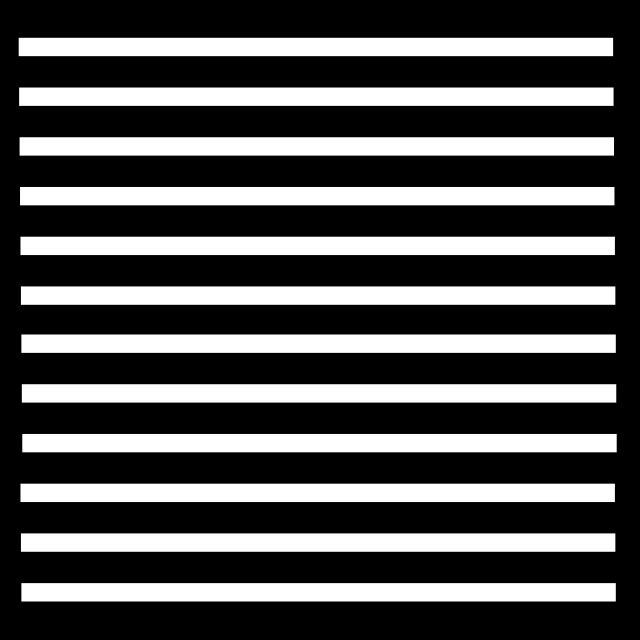
Give the GLSL for this pattern, as a WebGL 1 fragment shader.

```glsl
precision highp float;

uniform vec2 u_resolution;

const float BAR_COUNT = 12.0;
const float BAR_PITCH = 0.0777;
const vec2 BAR_SIZE = vec2(0.9288, 0.0287);
const vec2 FIRST_BAR = vec2(0.0334, 0.0745); // left end, centre height
const float ROW_DRIFT = -0.0007;
const vec3 INK = vec3(1.0);
const vec3 GROUND = vec3(0.0);

// Left end and centre height of a row, with its small misregistrations
vec2 barAnchor(float row) {
    float sideStep = 0.0035 * step(2.5, row);
    float tightGap = 0.0026 * step(5.5, row);
    return FIRST_BAR + vec2(ROW_DRIFT * row + sideStep, BAR_PITCH * row - tightGap);
}

// Share of a pixel-wide span lying inside an interval
float spanCoverage(float x, float center, float width, float pixel) {
    return clamp((0.5 * width - abs(x - center)) / pixel + 0.5, 0.0, 1.0);
}

float barCoverage(vec2 p, vec2 anchor, vec2 size, vec2 pixel) {
    float across = spanCoverage(p.x, anchor.x + 0.5 * size.x, size.x, pixel.x);
    float down = spanCoverage(p.y, anchor.y, size.y, pixel.y);
    return across * down;
}

void main() {
    vec2 pixel = 1.0 / u_resolution;
    vec2 p = gl_FragCoord.xy * pixel;

    // Nearest row, limited to the stack of bars
    float row = floor((p.y - FIRST_BAR.y) / BAR_PITCH + 0.5);
    row = clamp(row, 0.0, BAR_COUNT - 1.0);

    float bar = barCoverage(p, barAnchor(row), BAR_SIZE, pixel);
    gl_FragColor = vec4(mix(GROUND, INK, bar), 1.0);
}
```
